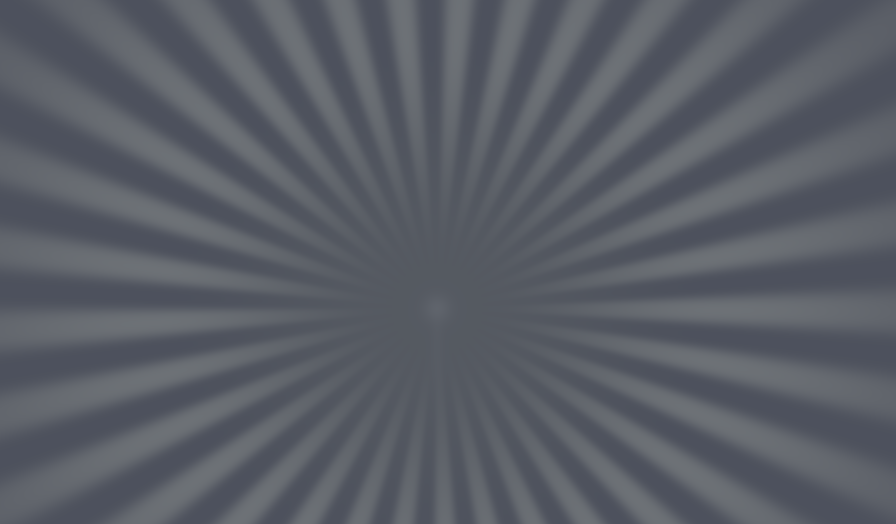
Write a Shadertoy shader that draws this background.

```glsl
// Soft slate-grey sunburst with rays fading into a calm centre and a faint core glow.

// Blurred ray profile: 0 in the gaps, 1 along the ray axes.
float rayMask(float angle) {
    float phase = 33.4 * (angle - 0.072);
    // Widen the lowest rays on each side so the circle closes without a seam
    phase -= 0.80 * smoothstep(1.9, 3.1416, angle);
    phase += 1.71 * smoothstep(1.9, 3.1416, -angle);
    return smoothstep(-1.0, 1.15, cos(phase));
}

void mainImage(out vec4 fragColor, in vec2 fragCoord) {
    // Position around the hub, in units of the canvas height
    vec2 p = (fragCoord - vec2(0.488, 0.411) * iResolution.xy) / iResolution.y;
    float radius = length(p);
    float angle = atan(p.x, p.y); // clockwise from straight up

    vec3 hubColor = vec3(0.333, 0.351, 0.382);
    vec3 gapColor = vec3(0.302, 0.318, 0.363);
    vec3 rayColor = vec3(0.428, 0.445, 0.464);

    // Rays dim towards the far corners
    rayColor = mix(rayColor, vec3(0.355, 0.370, 0.402), smoothstep(0.55, 1.10, radius));
    vec3 burst = mix(gapColor, rayColor, rayMask(angle));

    // Contrast grows away from the hub
    vec3 color = mix(hubColor, burst, smoothstep(0.08, 0.53, radius));

    // Small core glow and the faint streak below it
    color += 0.040 * exp(-pow(radius / 0.026, 2.0));
    float streak = exp(-pow(p.x / 0.012, 2.0));
    color += 0.010 * streak * smoothstep(0.0, -0.05, p.y) * smoothstep(-0.25, -0.10, p.y);

    fragColor = vec4(color, 1.0);
}
```
